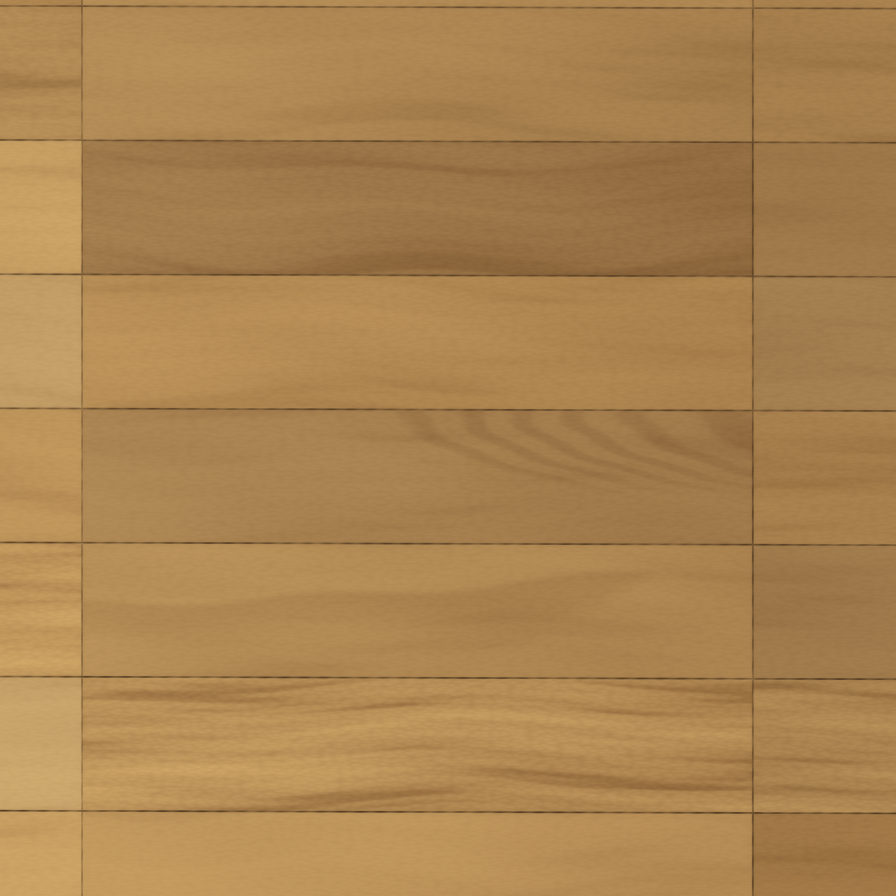
This texture is drawn by a Shadertoy shader. Its source:

```glsl
const vec2 BOARD_SIZE = vec2(0.7487, 0.1497);
const vec2 FIRST_SEAM = vec2(0.0915, 0.0938);
const float SEAM_TILT = 0.0030;
const float SEAM_HALF_WIDTH = 0.0007;
const float SEAM_SOFTNESS = 0.0012;
const float FIBRE_DEPTH = 0.10;
const float LIGHT_FALLOFF = 0.24;
const float MOTTLE_DEPTH = 0.035;
const vec2 FIBRE_DENSITY = vec2(90.0, 300.0);
const vec3 DARK_WOOD = vec3(0.52, 0.37, 0.21);
const vec3 LIGHT_WOOD = vec3(0.82, 0.67, 0.43);
const vec3 SEAM_COLOR = vec3(0.30, 0.21, 0.12);

// Per board: rows from the bottom up, columns left to right
const vec3 BOARD_TONE[8] = vec3[8](
    vec3(0.88, 0.67, 0.33), vec3(0.90, 0.61, 0.49),
    vec3(0.74, 0.56, 0.36), vec3(0.70, 0.43, 0.43),
    vec3(0.82, 0.55, 0.41), vec3(0.83, 0.28, 0.34),
    vec3(0.55, 0.50, 0.41), vec3(0.52, 0.58, 0.44));
const vec3 BOARD_GRAIN[8] = vec3[8](
    vec3(0.35, 0.22, 0.35), vec3(0.30, 1.00, 0.90),
    vec3(0.90, 0.22, 0.20), vec3(0.30, 0.25, 0.35),
    vec3(0.25, 0.30, 0.25), vec3(0.40, 0.45, 0.20),
    vec3(0.60, 0.25, 0.30), vec3(0.30, 0.25, 0.25));

float hash(vec2 p) {
    p = fract(p * vec2(0.1031, 0.1137));
    p += dot(p, p.yx + 33.33);
    return fract((p.x + p.y) * p.x * 57.0);
}

// Cellular noise: distance to the nearest jittered point
float cells(vec2 p) {
    vec2 cell = floor(p), local = fract(p);
    float nearest = 2.0;
    for (int j = -1; j <= 1; j++)
    for (int i = -1; i <= 1; i++) {
        vec2 offset = vec2(i, j);
        vec2 id = cell + offset;
        vec2 point = offset + vec2(hash(id), hash(id + 71.7));
        nearest = min(nearest, length(point - local));
    }
    return nearest;
}

// Layered sines, stretched along the board; roughly -1 to 1
float streaks(vec2 p, float seed, float frequency) {
    p.y += 0.06 * sin(0.9 * p.x + seed) + 0.025 * sin(2.3 * p.x + 2.0 * seed);
    float sum = 0.0, amplitude = 0.40;
    for (int i = 0; i < 6; i++) {
        float phase = seed * (1.7 + float(i));
        float bend = sin(p.x * (0.6 + 0.45 * float(i)) + phase + 2.0 * p.y);
        sum += amplitude * sin(frequency * p.y + 1.6 * bend + phase + 1.5 * sum);
        amplitude *= 0.80;
        frequency *= 1.6;
    }
    return sum;
}

// Nested arches sweeping down to the right
float archFigure(vec2 uv, float depth) {
    float wobble = 0.004 * sin(23.0 * depth + 19.0 * uv.x);
    float curve = uv.x - 0.60 * depth * depth + wobble;
    float ring = smoothstep(-0.5, 1.0, sin(78.0 * curve + 3.0 * sin(11.0 * curve)));
    float mask = smoothstep(0.36, 0.48, curve) * smoothstep(0.75, 0.30, depth);
    return ring * mask;
}

// Soft heartwood tongue with a rounded end
float heartFigure(vec2 uv, float v) {
    float edge = 0.56 + 0.50 * uv.x * uv.x + 0.03 * sin(22.0 * uv.x);
    float below = edge - v;
    float body = smoothstep(-0.02, 0.05, below) * mix(1.0, 0.25, smoothstep(0.03, 0.40, below));
    float nose = 0.52 + 0.28 * v;
    return body * smoothstep(nose + 0.02, nose - 0.04, uv.x);
}

float seam(float d, float pixel) {
    float reach = max(SEAM_SOFTNESS, 0.8 * pixel);
    float line = 1.0 - smoothstep(SEAM_HALF_WIDTH - 0.5 * reach, SEAM_HALF_WIDTH + reach, d);
    return max(line, 0.12 * exp(-d / (2.0 * SEAM_SOFTNESS)));
}

void mainImage(out vec4 fragColor, in vec2 fragCoord) {
    vec2 uv = fragCoord / iResolution.xy;
    float pixel = 1.0 / min(iResolution.x, iResolution.y);

    // Board layout
    vec2 grid = (uv + vec2(0.0, SEAM_TILT * (uv.x - 0.47)) - FIRST_SEAM) / BOARD_SIZE;
    ivec2 board = clamp(ivec2(floor(grid)) + 1, ivec2(0), ivec2(2, 7));
    vec2 local = fract(grid);
    float seed = 20.0 * hash(vec2(board) + 3.7);
    float grain = BOARD_GRAIN[board.y][board.x];

    // Tone, grain and fibres
    float tone = BOARD_TONE[board.y][board.x];
    if (board.x == 1) tone -= LIGHT_FALLOFF * (uv.x - 0.47);
    float streak = streaks(vec2(uv.x / BOARD_SIZE.y, local.y), seed, mix(4.0, 9.0, grain));
    tone -= grain * (0.15 * streak + 0.20 * smoothstep(0.3, 1.1, streak));
    float fibre = cells(uv * FIBRE_DENSITY + seed * 7.0) - 0.45;
    tone -= FIBRE_DEPTH * (0.6 + 0.9 * grain) * fibre;
    tone += MOTTLE_DEPTH * sin(11.0 * uv.x + seed) * sin(4.0 * local.y + 5.0 * uv.x + seed);

    // Figured boards
    float figure = 0.0;
    if (board == ivec2(1, 3)) figure = archFigure(uv, 1.0 - local.y);
    if (board == ivec2(1, 2)) figure = heartFigure(uv, local.y);
    tone -= 0.13 * figure;

    vec3 color = mix(DARK_WOOD, LIGHT_WOOD, tone);
    color *= mix(vec3(0.99, 1.0, 1.03), vec3(1.02, 1.0, 0.96), hash(vec2(board) + 9.1));

    // Seams, worn unevenly along their length
    vec2 toSeam = min(local, 1.0 - local) * BOARD_SIZE;
    float wear = 0.62 + 0.12 * sin(31.0 * uv.x + 17.0 * uv.y) + 0.12 * sin(283.0 * uv.x - 259.0 * uv.y);
    float across = seam(toSeam.y, pixel) * wear * mix(1.15, 0.85, uv.y);
    float upright = seam(toSeam.x, pixel) * wear * mix(0.60, 0.95, step(0.5, uv.x));
    color = mix(color, SEAM_COLOR, clamp(max(across, upright), 0.0, 1.0));
    fragColor = vec4(color, 1.0);
}
```
